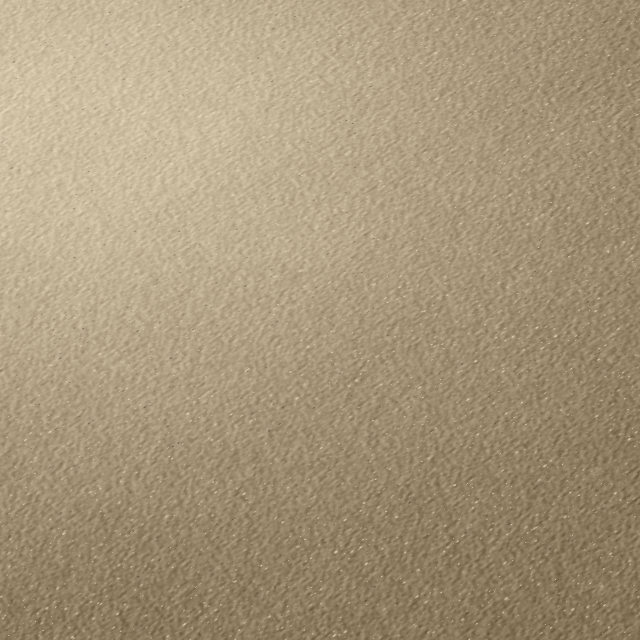
A three.js fragment shader for this texture:

```glsl
// Fine sandy ground with slanted grains and pale flecks, lit from the upper left.
#define SHADE_COLOR vec3(0.53, 0.46, 0.35)
#define LIGHT_COLOR vec3(0.80, 0.74, 0.63)
#define FLECK_COLOR vec3(0.90, 0.84, 0.72)
#define PIT_COLOR vec3(0.31, 0.26, 0.19)
#define GLOW_CENTER vec2(0.03, 0.83)
#define GLOW_STRETCH vec2(0.65, 1.0)
#define GLOW_SPREAD 0.34
#define GRAIN_ANGLE 0.68
#define GRAIN_FREQ vec2(155.0, 235.0)
#define GRAIN_CONTRAST 0.47
#define FLECK_DENSITY 0.30
#define PIT_DENSITY 0.16

varying vec2 vUv;

float hash(vec2 p) {
  vec3 h = fract(vec3(p.xyx) * 0.1031);
  h += dot(h, h.yzx + 33.33);
  return fract((h.x + h.y) * h.z);
}

float noise(vec2 p) {
  vec2 i = floor(p);
  vec2 f = fract(p);
  f = f * f * (3.0 - 2.0 * f);
  float low = mix(hash(i), hash(i + vec2(1.0, 0.0)), f.x);
  float high = mix(hash(i + vec2(0.0, 1.0)), hash(i + vec2(1.0, 1.0)), f.x);
  return mix(low, high, f.y);
}

// Relief lit from one side: the height minus its neighbour's height
float relief(vec2 p) {
  return noise(p) - noise(p + vec2(0.55, -0.85));
}

// Soft slanted ellipses, at most one per cell, most of them faint
float specks(vec2 p, float cells, float density, float seed) {
  p *= cells;
  p.x += 0.5 * hash(vec2(floor(p.y), seed)) + 0.5 * floor(p.y);
  vec2 id = floor(p) + seed;
  vec2 center = vec2(0.5) + 0.24 * (vec2(hash(id + 11.3), hash(id + 27.9)) - 0.5);
  center.y += 0.3 * (hash(id + 87.2) - 0.5);
  float size = mix(0.2, 0.38, hash(id + 43.1));
  float width = mix(0.4, 0.62, hash(id + 59.7));
  vec2 d = (fract(p) - center) / (size * vec2(1.0, width));
  float present = step(hash(id), density);
  float chance = hash(id + 71.5);
  float strength = mix(0.2, 1.0, chance * chance);
  return present * strength * (1.0 - smoothstep(0.1, 1.0, length(d)));
}

void main() {
  // Grain space: rows packed closer toward the top, then turned to the slant
  vec2 ground = vec2(vUv.x, vUv.y * (1.0 + 0.2 * vUv.y));
  float c = cos(GRAIN_ANGLE);
  float s = sin(GRAIN_ANGLE);
  vec2 grainPos = mat2(c, -s, s, c) * ground + 3.0;

  // Broad light falling off from the upper left, with faint drifts
  vec2 away = (vUv - GLOW_CENTER) * GLOW_STRETCH;
  float glow = exp(-dot(away, away) / GLOW_SPREAD);
  float tone = -0.08 + 1.13 * glow;
  tone += 0.07 * (noise(grainPos * vec2(5.0, 8.0)) - 0.5);
  tone += 0.07 * (noise(grainPos * vec2(32.0, 42.0)) - 0.5);

  // Slanted grains in two sizes and fine dust, calmer in strong light
  float grain = 0.70 * relief(grainPos * GRAIN_FREQ);
  grain += 0.30 * relief(grainPos * GRAIN_FREQ * 0.66 + 17.0);
  grain += 0.55 * (noise(grainPos * GRAIN_FREQ * 1.45 + 41.0) - 0.5);
  tone += GRAIN_CONTRAST * grain * mix(1.1, 0.75, glow);
  vec3 color = mix(SHADE_COLOR, LIGHT_COLOR, tone);

  // Dark pits, then pale flecks in a coarse and a fine layer
  float pits = specks(grainPos, 95.0, PIT_DENSITY, 5.0);
  color = mix(color, PIT_COLOR, 0.7 * pits * mix(1.0, 0.6, glow));
  float flecks = specks(grainPos, 66.0, FLECK_DENSITY, 131.0);
  flecks = max(flecks, specks(grainPos + 0.37, 105.0, FLECK_DENSITY, 257.0));
  color = mix(color, FLECK_COLOR, 0.85 * flecks);

  gl_FragColor = vec4(clamp(color, 0.0, 1.0), 1.0);
}
```
